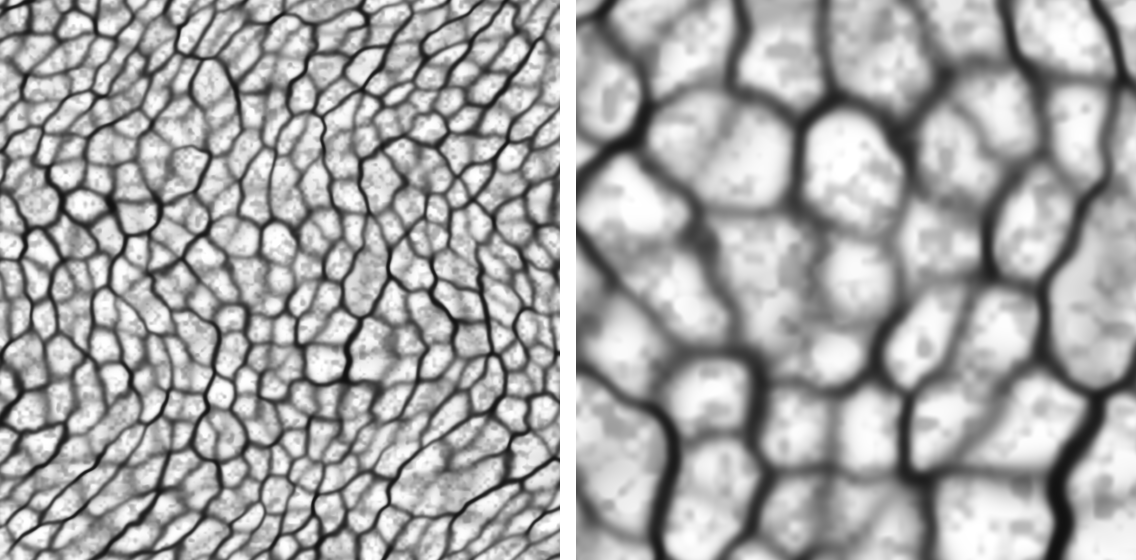
Left: the whole. Right: its middle third, enlarged.
A three.js fragment shader for this texture map:

```glsl
// Grey leather grain: soft bright cells parted by dark, blurred, wandering creases.
#define CELLS vec2(22.0, 18.5)  // cells across and up
#define JITTER 0.86             // scatter of the cell centres
#define SHARPNESS 7.6           // narrowness of the creases
#define CROSS_DEPTH 0.58        // depth of cross creases against the long ones
#define CREASE_GAIN 1.35        // overall crease darkness
#define LEAN 0.36               // how far the creases lean to the right
#define WOBBLE 0.011            // raggedness of the crease lines
#define MOTTLE 0.30             // strength of the fine spots
#define MOTTLE_SCALE 85.0       // fine spots across the canvas

varying vec2 vUv;

const float TAU = 6.2831853;

float hash(vec2 p) {
  return fract(sin(dot(p, vec2(127.1, 311.7))) * 43758.55);
}

vec2 hash2(vec2 p) {
  return vec2(hash(p), hash(p + 57.3));
}

float valueNoise(vec2 p) {
  vec2 i = floor(p), f = fract(p);
  f = f * f * (3.0 - 2.0 * f);
  vec2 e = vec2(0.0, 1.0);
  return mix(mix(hash(i), hash(i + e.yx), f.x),
             mix(hash(i + e.xy), hash(i + e.yy), f.x), f.y);
}

// Bends the canvas so creases stand upright mid-height and lean elsewhere.
vec2 flow(vec2 p) {
  vec2 q = p;
  q.x -= LEAN * (p.y + sin(TAU * p.y) / TAU);
  q.x += 0.018 * sin(TAU * (p.y * 1.6 + p.x * 1.3) + 0.8);
  q.x += 0.010 * sin(TAU * (p.y * 3.1 - p.x * 2.2) + 2.1);
  q.y += 0.16 * p.x + 0.020 * sin(TAU * (p.x * 1.7 + p.y * 0.9));
  vec2 ragged = vec2(valueNoise(p * 48.0), valueNoise(p * 48.0 + 31.7));
  return q + WOBBLE * (ragged - 0.5);
}

// Spread of the softly weighted nearest centres: high only between cells.
vec2 creases(vec2 p) {
  vec2 cell = floor(p), f = fract(p);
  vec2 mean = vec2(0.0), square = vec2(0.0);
  float total = 0.0;
  for (int j = -2; j <= 2; j++) {
    for (int i = -2; i <= 2; i++) {
      vec2 g = vec2(float(i), float(j));
      vec2 d = g + 0.5 + JITTER * (hash2(cell + g) - 0.5) - f;
      float w = exp(-SHARPNESS * dot(d, d));
      mean += w * d;
      square += w * d * d;
      total += w;
    }
  }
  mean /= total;
  return 4.0 * (square / total - mean * mean);
}

void main() {
  // Long creases run deeper than the cross ones, and both fade in places
  vec2 spread = creases(flow(vUv) * CELLS);
  float fade = 0.35 + 0.55 * valueNoise(vUv * 19.0 + 4.0)
                    + 0.50 * valueNoise(vUv * 7.0 + 9.0);
  float crease = fade * (spread.x + CROSS_DEPTH * spread.y);

  // Fine spots on the cell tops
  float spots = 0.6 * valueNoise(vUv * MOTTLE_SCALE)
              + 0.4 * valueNoise(vUv * MOTTLE_SCALE * 1.7 + 13.0);
  float top = 1.0 - MOTTLE * smoothstep(0.35, 0.9, spots);

  float grey = top * exp(-CREASE_GAIN * crease);
  gl_FragColor = vec4(vec3(0.06 + 0.94 * grey), 1.0);
}
```
